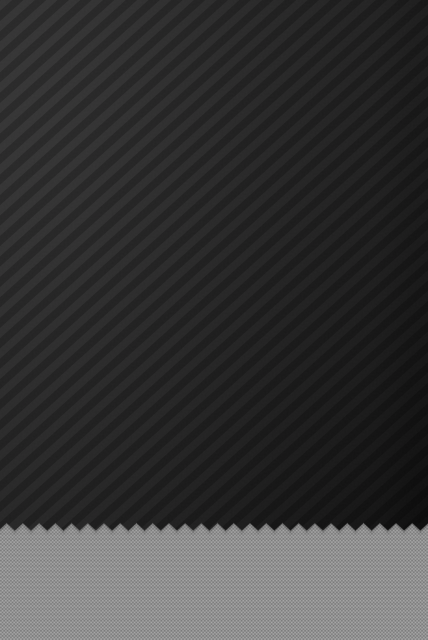
Give the GLSL for this pattern, as a Shadertoy shader.

```glsl
// A dark cloth panel with slanted tone-on-tone stripes, lit from the upper left.
// Its lower hem is a row of pinked teeth over a pale, finely woven strip.
// Stripes and teeth are folded repeats; the grain is gradient noise.

vec2 hashGradient(vec2 cell) {
    vec2 h = vec2(dot(cell, vec2(127.1, 311.7)), dot(cell, vec2(269.5, 183.3)));
    return 2.0 * fract(sin(h) * 43758.5) - 1.0;
}

float gradientNoise(vec2 p) {
    vec2 i = floor(p), f = fract(p);
    vec2 u = f * f * (3.0 - 2.0 * f);
    float a = dot(hashGradient(i), f);
    float b = dot(hashGradient(i + vec2(1, 0)), f - vec2(1, 0));
    float c = dot(hashGradient(i + vec2(0, 1)), f - vec2(0, 1));
    float d = dot(hashGradient(i + vec2(1, 1)), f - vec2(1, 1));
    return mix(mix(a, b, u.x), mix(c, d, u.x), u.y);
}

// Distance to the nearest whole number, 0 to 0.5
float fold(float x) {
    return abs(fract(x + 0.5) - 0.5);
}

// Signed height above the toothed hem, in canvas widths
float hemHeight(vec2 p) {
    float tooth = fold((p.x - 0.0156) / 0.0379);
    return p.y - (0.2735 - 0.0345 * tooth);
}

vec3 stripedCloth(vec2 p, float pixel) {
    // Light falls off to the right and towards the hem
    float drop = clamp((1.5 - p.y) / 1.235, 0.0, 1.0);
    float light = 0.183 - 0.062 * smoothstep(0.0, 1.15, p.x);
    light -= 0.040 * drop * drop + 0.012 * p.x * drop;
    light += 0.012 * exp(-6.0 * dot(p - vec2(0.05, 1.2), p - vec2(0.05, 1.2)));
    light -= 0.015 * smoothstep(0.85, 1.0, p.x);

    // Slanted bands of equal width
    float s = fold((p.y - 0.9 * p.x) / 0.0478);
    float blur = 0.8 * pixel / 0.0478;
    float band = 1.0 - smoothstep(0.25 - blur, 0.25 + blur, s);
    light *= mix(0.88, 1.12, band);

    light += 0.012 * gradientNoise(p * 230.0);
    return light * vec3(1.0, 0.995, 1.0);
}

vec3 wovenStrip(vec2 p) {
    // Alternating threads, with a faint drift from row to row
    vec2 thread = 6.2832 * p * 128.0;
    float weave = sin(thread.x) * sin(thread.y);
    float grey = 0.565 + 0.085 * weave + 0.012 * sin(p.y * 500.0);
    return vec3(grey);
}

void mainImage(out vec4 fragColor, in vec2 fragCoord) {
    vec2 p = fragCoord / iResolution.x;
    float pixel = 1.0 / iResolution.x;
    float hem = hemHeight(p);

    // The cloth casts a narrow soft shadow on the strip
    vec3 strip = wovenStrip(p);
    strip *= 1.0 - 0.4 * exp(-max(-hem, 0.0) / 0.004);

    vec3 color = mix(strip, stripedCloth(p, pixel), smoothstep(-pixel, pixel, hem));
    fragColor = vec4(color, 1.0);
}
```
